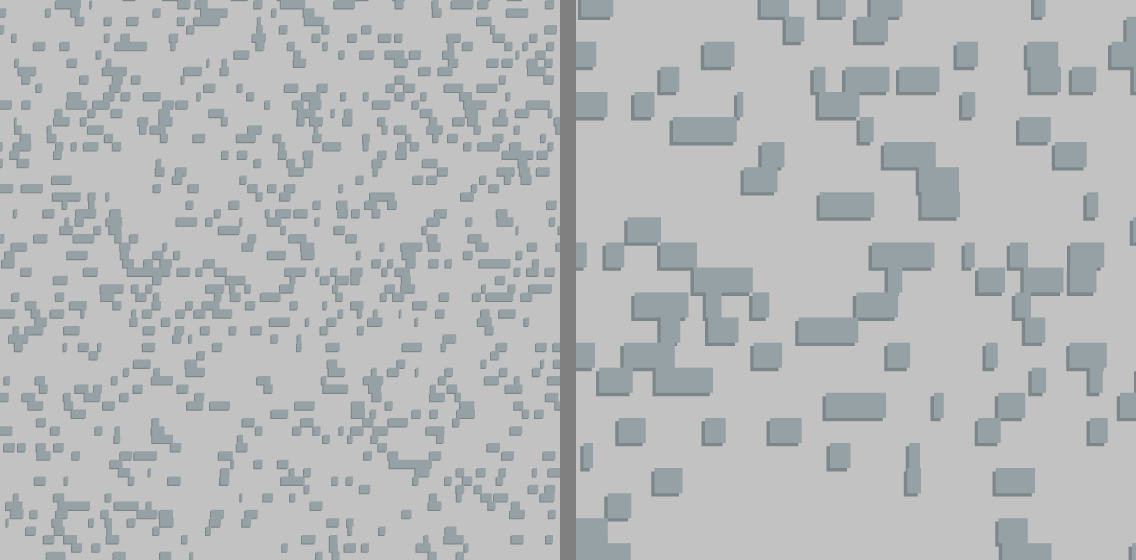
Left: the whole. Right: its middle third, enlarged.
Give the GLSL for this texture, as a Shadertoy shader.

```glsl
// Scattered blue-grey blocks in staggered rows on pale grey, each with a thin lower-left shadow.
#define ROWS 67.0          // rows of blocks across the canvas
#define EDGE_JITTER 0.85   // stagger of the upright block edges, in cells
#define DENSITY 0.18       // share of filled cells
#define CLUSTERING 0.75    // 0 scatters evenly, 1 gathers into groups
#define CLUSTER_SCALE 0.33 // frequency of the groups, per cell
#define SHADOW_SHIFT 0.135 // shadow offset, in cells
#define SAMPLES 4          // smoothing samples per pixel side
#define GROUND_COLOR vec3(0.76, 0.76, 0.76)
#define BLOCK_COLOR vec3(0.59, 0.63, 0.65)
#define SHADOW_COLOR vec3(0.49, 0.53, 0.54)

// Integer hash of a cell, from 0 to 1
float hash(vec2 cell, uint seed) {
    uvec2 q = uvec2(ivec2(cell) + 4096);
    uint h = q.x * 1597u + q.y * 51749u + seed * 7919u;
    h = (h ^ (h >> 16)) * 73244475u;
    h = (h ^ (h >> 15)) * 73244475u;
    h ^= h >> 16;
    return float(h & 65535u) / 65536.0;
}

// Smooth value noise
float noise(vec2 p) {
    vec2 i = floor(p);
    vec2 f = fract(p);
    f = f * f * (3.0 - 2.0 * f);
    float low = mix(hash(i, 3u), hash(i + vec2(1, 0), 3u), f.x);
    float high = mix(hash(i + vec2(0, 1), 3u), hash(i + vec2(1, 1), 3u), f.x);
    return mix(low, high, f.y);
}

// True inside a filled block; each row staggers its own upright edges
bool isBlock(vec2 p) {
    vec2 cell = floor(p);
    float edge = cell.x + EDGE_JITTER * hash(cell, 1u);
    if (p.x < edge) cell.x -= 1.0;
    float group = 2.0 * noise(cell * CLUSTER_SCALE) - 1.0;
    return hash(cell, 2u) < DENSITY * (1.0 + CLUSTERING * group);
}

vec3 surface(vec2 p) {
    if (isBlock(p)) return BLOCK_COLOR;
    if (isBlock(p + SHADOW_SHIFT)) return SHADOW_COLOR;
    return GROUND_COLOR;
}

void mainImage(out vec4 fragColor, in vec2 fragCoord) {
    float cellsPerPixel = ROWS / iResolution.y;

    // Average a grid of samples to smooth the edges
    vec3 color = vec3(0.0);
    for (int y = 0; y < SAMPLES; y++) {
        for (int x = 0; x < SAMPLES; x++) {
            vec2 offset = (vec2(x, y) + 0.5) / float(SAMPLES) - 0.5;
            color += surface((fragCoord + offset) * cellsPerPixel);
        }
    }
    fragColor = vec4(color / float(SAMPLES * SAMPLES), 1.0);
}
```
